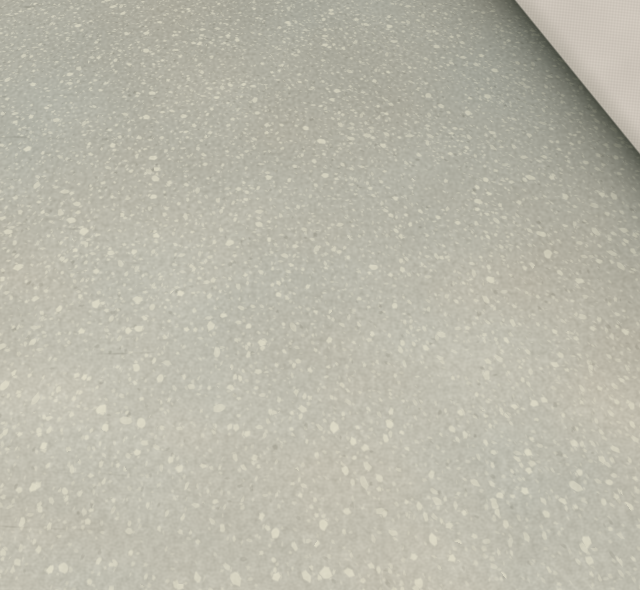
Write a Shadertoy shader that draws this texture.

```glsl
// Pale terrazzo floor seen in perspective, with a fabric block in the upper right corner.
// Three sizes of rounded chips are scattered over a jittered grid in floor space;
// gradient noise mottles the cement and distance to the block's edge gives its shadow.

vec2 hash22(vec2 p) {
    vec3 a = fract(p.xyx * vec3(.1031, .1030, .0973));
    a += dot(a, a.yzx + 33.33);
    return fract((a.xx + a.yz) * a.zy);
}

float gradDot(vec2 cell, vec2 corner, vec2 f) {
    return dot(hash22(cell + corner + 57.0) * 2.0 - 1.0, f - corner);
}

float gradientNoise(vec2 p) {
    vec2 i = floor(p), f = fract(p), u = f * f * f * (f * (f * 6.0 - 15.0) + 10.0);
    vec2 e = vec2(0, 1);
    return mix(mix(gradDot(i, e.xx, f), gradDot(i, e.yx, f), u.x),
               mix(gradDot(i, e.xy, f), gradDot(i, e.yy, f), u.x), u.y);
}

float fbm(vec2 p) {
    float sum = 0.0, amp = 0.6;
    for (int i = 0; i < 4; i++) {
        sum += amp * gradientNoise(p);
        p = p * 2.03 + 11.7;
        amp *= 0.55;
    }
    return sum;
}

// Coverage of irregular chips with blunted corners, many leaning down to the right
float chips(vec2 floorPos, float cellSize, float density, float soft, float seed) {
    vec2 g = floorPos / cellSize, id = floor(g);
    float cover = 0.0;
    soft /= cellSize;
    for (int j = -1; j <= 1; j++)
    for (int i = -1; i <= 1; i++) {
        vec2 cell = id + vec2(i, j) + seed;
        vec2 rnd = hash22(cell + 3.1), shade = hash22(cell + 71.7);
        if (rnd.x > density) continue;
        vec2 v = g + seed - cell - 0.05 - 0.9 * hash22(cell);
        float a = -0.9 + (rnd.y - 0.5) * 2.2;
        v = mat2(cos(a), -sin(a), sin(a), cos(a)) * v;
        v.y *= 1.1 + 0.8 * shade.y;
        float radius = mix(0.15, 0.29, shade.x * shade.x);
        float d = length(v) - radius * 1.15;
        for (int k = 0; k < 5; k++) {
            vec2 side = hash22(cell * 1.7 + float(k) * 9.3);
            float t = 1.2566 * (float(k) + 0.6 * side.x);
            d = max(d, dot(v, vec2(cos(t), sin(t))) - radius * (0.75 + 0.5 * side.y));
        }
        cover = max(cover, smoothstep(soft, -soft, d) * mix(1.0, 0.55, shade.y));
    }
    return cover;
}

// Faint, nearly level scratches on the left half
float scratches(vec2 p) {
    float ink = 0.0;
    for (int i = 0; i < 9; i++) {
        vec2 r = hash22(vec2(i, 5.3)), s = hash22(vec2(i, 18.9));
        vec2 v = p - vec2(r.x * 0.32, (float(i) + r.y) / 9.0);
        float wave = v.y - (s.x - 0.5) * 0.12 * v.x - 0.004 * gradientNoise(vec2(p.x * 14.0, i));
        float ends = smoothstep(0.05 + 0.14 * s.y, 0.0, abs(v.x));
        ink += ends * smoothstep(0.003, 0.0, abs(wave)) * (0.4 + 0.6 * s.x);
    }
    return ink * smoothstep(-0.25, 0.25, gradientNoise(p * vec2(25, 9)));
}

vec3 floorColor(vec2 p, float edgeDist) {
    // Perspective: features shrink and flatten towards the top
    float nearness = (1.85 - p.y) / 1.85;
    vec2 q = vec2(p.x - 0.54, 1.5) / nearness + 4.0;
    float soft = 0.0023 / nearness;

    // Cement with cool and warm clouds
    float cloud = fbm(p * vec2(3.0, 4.5) + 2.0);
    float tint = fbm(p * vec2(2.2, 3.0) + 31.0);
    vec3 col = mix(vec3(0.756, 0.746, 0.692), vec3(0.688, 0.684, 0.634), smoothstep(0.3, 1.0, p.y));
    col += 0.065 * cloud + vec3(0.022, 0.0, -0.016) * tint;
    col += 0.05 * gradientNoise(q * vec2(75, 65)) + 0.045 * gradientNoise(p * vec2(170, 190));

    // Small dark flecks and scratches
    col -= 0.07 * chips(q + 7.0, 0.02, 0.07, soft, 40.0);
    col -= 0.10 * scratches(p);

    // Pale chips, gathered in loose groups
    float group = 1.0 + 0.8 * gradientNoise(q * 6.0);
    float pale = 0.55 * chips(q, 0.0155, 0.50 * group, soft, 10.0);
    pale = max(pale, 0.85 * chips(q + 0.37, 0.025, 0.50 * group, soft, 20.0));
    pale = max(pale, chips(q + 0.81, 0.040, 0.32 * group, soft, 30.0));
    col = mix(col, col * 0.35 + vec3(0.605, 0.595, 0.54), pale);

    // Contact shadow and its wide falloff
    float d = max(edgeDist, 0.0);
    float shade = 0.45 * exp(-d / 0.036) + 0.15 * exp(-d / 0.19);
    return col * (1.0 - shade * vec3(1.0, 0.97, 1.02));
}

vec3 blockColor(vec2 p, float inside) {
    vec2 w = mat2(0.631, 0.777, -0.777, 0.631) * p * 900.0;
    float weave = sin(w.x) * sin(w.y);
    vec3 col = mix(vec3(0.72, 0.695, 0.65), vec3(0.80, 0.77, 0.73), smoothstep(0.0, 0.035, inside));
    return col + 0.02 * weave + 0.03 * fbm(p * 12.0);
}

void mainImage(out vec4 fragColor, in vec2 fragCoord) {
    vec2 p = fragCoord / iResolution.y;
    float right = iResolution.x / iResolution.y;
    float edgeDist = dot(p - vec2(right - 0.212, 1.0), vec2(-0.777, -0.631));
    vec3 col = mix(blockColor(p, -edgeDist), floorColor(p, edgeDist), smoothstep(-0.002, 0.002, edgeDist));
    fragColor = vec4(clamp(col, 0.0, 1.0), 1.0);
}
```
